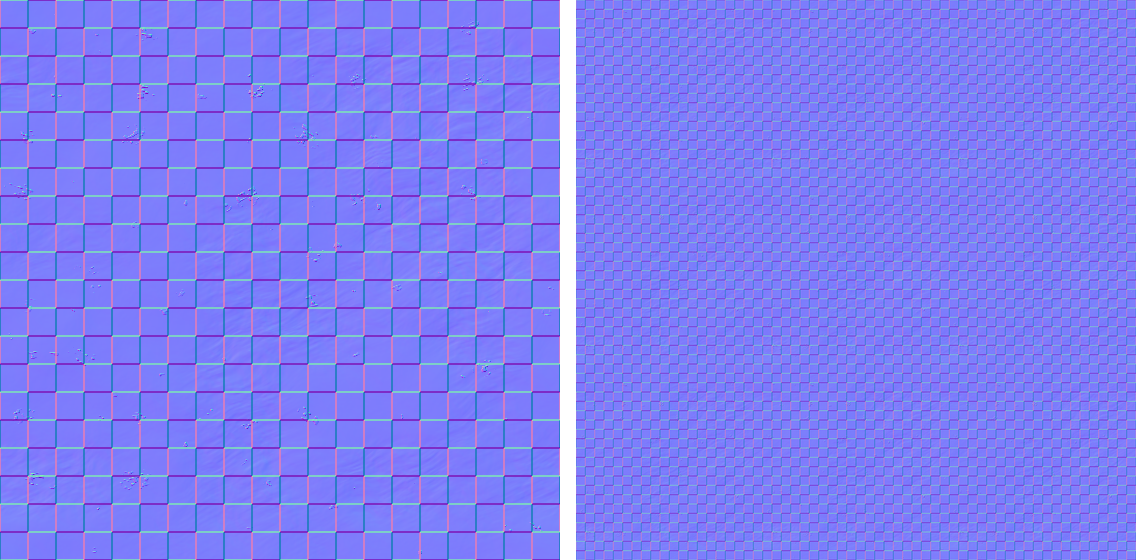
Left, the tile; right, the same tile 3 across and 3 down.
A Shadertoy shader for this texture map:

```glsl
// Tangent-space normal map of a checkerboard of raised and sunken plaster tiles with chips.

float hash(vec2 p) {
    uvec2 q = uvec2(ivec2(p)) * uvec2(1597334673u, 3812015801u);
    uint h = (q.x ^ q.y) * 1597334673u;
    h = (h ^ (h >> 15)) * 2246822519u;
    return float((h ^ (h >> 13)) >> 8) / 16777216.0;
}

// Value noise that wraps after a whole number of lattice cells
float noise(vec2 p, vec2 period) {
    vec2 i = floor(p), f = fract(p);
    f = f * f * f * (f * (f * 6.0 - 15.0) + 10.0);
    vec2 a = mod(i, period), b = mod(i + 1.0, period);
    return mix(mix(hash(a), hash(vec2(b.x, a.y)), f.x),
               mix(hash(vec2(a.x, b.y)), hash(b), f.x), f.y);
}

// Clusters of small elongated pits, at most one cluster per grid cell
float chips(vec2 uv, float grid, float odds) {
    vec2 g = uv * grid, id = mod(floor(g), grid);
    if (hash(id + 211.0 + grid) > odds) return 0.0;
    vec3 r = vec3(hash(id + grid), hash(id + grid + 57.0), hash(id + grid + 131.0));
    vec2 q = fract(g) - 0.5 - 0.3 * (r.xy - 0.5);
    float angle = 1.2 * (r.z - 0.5);
    q = mat2(cos(angle), -sin(angle), sin(angle), cos(angle)) * q;
    float size = hash(id + grid + 301.0);
    float fade = 1.0 - length(q * vec2(1.0, 1.4)) / mix(0.15, 0.33, size);
    float grain = noise(q / grid * vec2(150.0, 290.0) + id * 17.0, vec2(4096.0));
    float pits = smoothstep(0.64, 0.9, grain + 0.25 * (fade - 0.5));
    return pits * smoothstep(0.0, 0.3, fade) * mix(0.5, 1.0, r.x);
}

// Plaster relief: soft waves, patchy roughness, slanted strokes and pits
float relief(vec2 uv) {
    float rough = smoothstep(0.25, 0.8, noise(uv * 7.0, vec2(7.0)));
    vec2 warped = uv + 0.02 * vec2(noise(uv * 16.0, vec2(16.0)), noise(uv * 16.0 + 5.0, vec2(16.0)));
    float h = 0.0, freq = 5.0;
    for (int i = 0; i < 6; i++) {
        float strength = i < 2 ? 0.017 : 0.006 + 0.016 * rough;
        h += strength / freq * noise(warped * freq + float(i) * 7.0, vec2(freq));
        freq *= 2.0;
    }
    // Fine trowel strokes along a wrapped, sheared lattice
    vec2 sheared = vec2(warped.x + warped.y, 2.0 * warped.y - warped.x);
    h += 0.0005 * rough * noise(sheared * vec2(16.0, 38.0), vec2(16.0, 38.0));
    h += 0.0002 * rough * noise(sheared * vec2(40.0, 90.0), vec2(40.0, 90.0));
    return h - 0.0017 * chips(uv, 10.0, 0.28) - 0.0013 * chips(uv, 26.0, 0.12);
}

void mainImage(out vec4 fragColor, in vec2 fragCoord) {
    vec2 uv = fragCoord / iResolution.xy;

    // Surface normal from relief differences, with green pointing down the slope
    vec2 e = vec2(0.0007, 0.0);
    float h = relief(uv);
    vec2 grad = vec2(relief(uv + e.xy) - h, relief(uv + e.yx) - h) / e.x;
    vec3 normal = normalize(vec3(-grad.x, grad.y, 1.0));

    // Checkerboard: signed distance to the nearest joint on each axis
    vec2 p = uv * 20.0;
    vec2 joint = floor(p + 0.5), d = p - joint;
    vec2 parity = 1.0 - 2.0 * mod(joint, 2.0);
    vec2 aa = 11.0 / iResolution.xy;
    float halfWidth = 0.0225;
    vec2 line = 1.0 - smoothstep(halfWidth - aa, halfWidth + aa, abs(d));

    // Tile height alternates in sign, so the bevels flip on every tile
    vec2 side = parity * clamp(d / halfWidth, -1.0, 1.0);
    vec2 bevel = vec2(-1.0, 1.0) * parity * line * side.yx;
    float cover = min(length(bevel), 1.0);
    normal = mix(normal, vec3(0.0, 0.0, 0.38), cover);
    normal.xy += 0.94 * bevel;

    vec3 color = 0.5 + 0.5 * normal - vec3(0.01);
    fragColor = vec4(clamp(color, 0.0, 1.0), 1.0);
}
```
